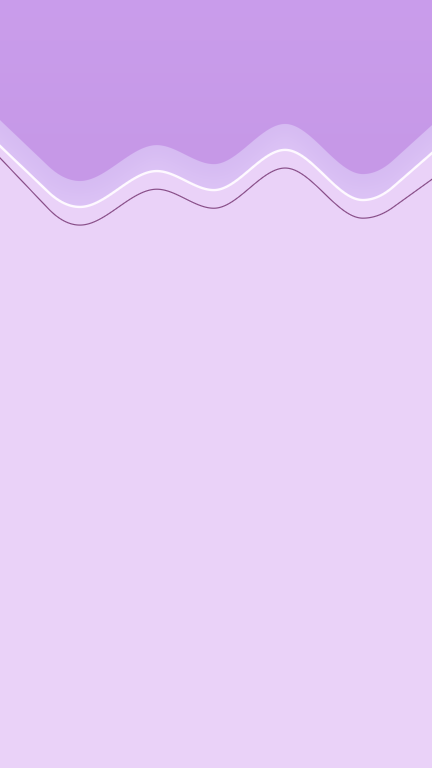
Write a WebGL 1 fragment shader that draws this background.

```glsl
precision highp float;
// A violet wavy curtain over a pale lilac field. One wave profile, moved down
// twice, gives the curtain edge, a white rim line and a thin plum line.
// Lengths are in canvas widths, with depth measured down from the top.
uniform vec2 u_resolution;

// Straight slope that eases to flat within the given width
float roundedRamp(float d, float width) {
  d = max(d, 0.0);
  return d < width ? 0.5 * d * d / width : d - 0.5 * width;
}

// Depth of the wave at x; ends holds the steepness of the outer slopes
float waveDepth(float x, vec2 ends) {
  float depth = 0.419;
  depth -= 0.083 * smoothstep(0.185, 0.363, x);
  depth += 0.044 * smoothstep(0.363, 0.495, x);
  depth -= 0.093 * smoothstep(0.495, 0.660, x);
  depth += 0.116 * smoothstep(0.660, 0.840, x);
  depth -= ends.x * roundedRamp(0.185 - x, 0.074);
  depth -= ends.y * roundedRamp(x - 0.840, 0.070);
  return depth;
}

// Signed distance to the wave, positive below it
float waveDistance(vec2 p, float offset, vec2 ends) {
  float slope = (waveDepth(p.x + 0.002, ends) - waveDepth(p.x - 0.002, ends)) / 0.004;
  return (p.y - offset - waveDepth(p.x, ends)) / sqrt(1.0 + slope * slope);
}

// Smoothed coverage of a line, also when thinner than a pixel
float lineCoverage(float d, float width, float pixel) {
  return clamp((0.5 * (width + pixel) - abs(d)) / pixel, 0.0, min(1.0, width / pixel));
}

void main() {
  vec2 uv = gl_FragCoord.xy / u_resolution;
  vec2 p = vec2(uv.x, (1.0 - uv.y) * 16.0 / 9.0);
  float pixel = 1.0 / u_resolution.x;

  float curtain = waveDistance(p, 0.0, vec2(0.953, 0.907));
  float rim = waveDistance(p, 0.060, vec2(0.953, 0.870));
  float plum = waveDistance(p, 0.102, vec2(1.050, 0.720));

  // Pale field, soft band and violet curtain
  vec3 field = vec3(0.918, 0.824, 0.973);
  vec3 band = mix(vec3(0.840, 0.735, 0.950), vec3(0.860, 0.760, 0.960),
                  smoothstep(0.0, 0.06, curtain));
  vec3 violet = mix(vec3(0.788, 0.612, 0.920), vec3(0.776, 0.596, 0.906),
                    smoothstep(0.0, 0.4, p.y));
  vec3 color = mix(band, field, smoothstep(-0.5 * pixel, 0.5 * pixel, rim));
  color = mix(violet, color, smoothstep(-0.7 * pixel, 0.7 * pixel, curtain));

  // White rim and plum line
  color = mix(color, vec3(1.0, 0.985, 1.0), 0.95 * lineCoverage(rim, 0.0055, pixel));
  color = mix(color, vec3(0.47, 0.22, 0.46), 0.85 * lineCoverage(plum, 0.0028, pixel));

  gl_FragColor = vec4(color, 1.0);
}
```
